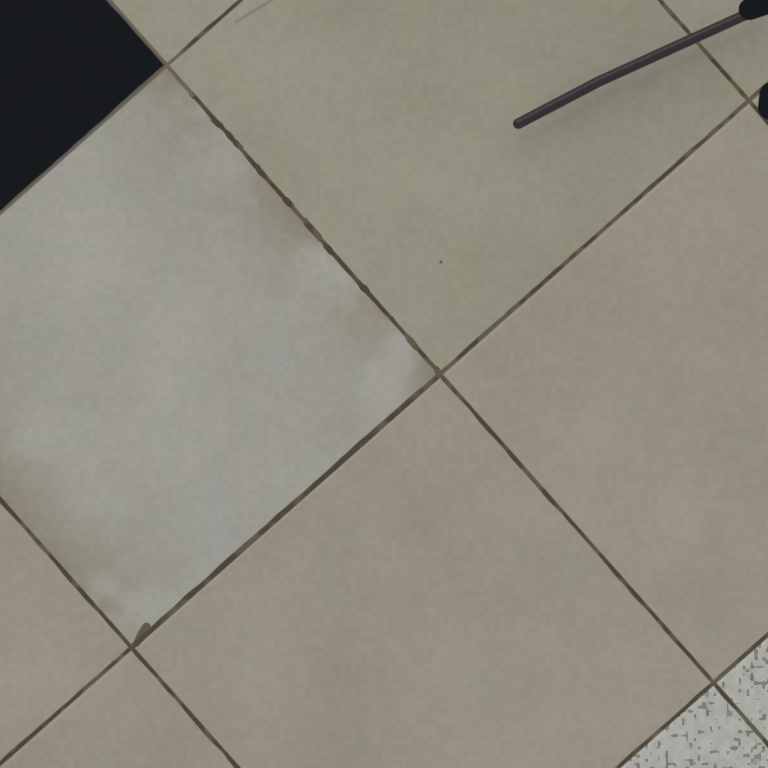
Reproduce this texture procedurally as a Shadertoy shader.

```glsl
// Worn beige floor tiles laid diagonally, with dark joints, a black corner tile and a cable end.

const vec2 CROSSING = vec2(0.573, 0.513);   // joint crossing near the centre
const vec2 STEP_U = vec2(0.356, -0.402);    // one tile down to the right
const vec2 STEP_V = vec2(0.402, 0.356);     // one tile up to the right
const vec3 BEIGE = vec3(0.590, 0.563, 0.515);
const vec3 OLIVE = vec3(0.560, 0.550, 0.490);
const vec3 COOL_GREY = vec3(0.607, 0.602, 0.572);
const vec3 TERRAZZO = vec3(0.660, 0.660, 0.640);
const vec3 BLACK_TILE = vec3(0.095, 0.105, 0.115);
const vec3 GROUT = vec3(0.270, 0.245, 0.195);
const vec3 STAIN = vec3(0.500, 0.470, 0.400);
const vec3 CABLE = vec3(0.200, 0.185, 0.200);

float hash(vec2 p) {
    vec3 q = fract(p.xyx * vec3(0.1031, 0.1030, 0.0973));
    q += dot(q, q.yzx + 33.33);
    return fract((q.x + q.y) * q.z);
}

float noise(vec2 p) {
    vec2 i = floor(p), f = fract(p);
    f = f * f * (3.0 - 2.0 * f);
    return mix(mix(hash(i), hash(i + vec2(1, 0)), f.x),
               mix(hash(i + vec2(0, 1)), hash(i + 1.0), f.x), f.y);
}

float fbm(vec2 p) {
    float sum = 0.0, gain = 0.5;
    for (int i = 0; i < 4; i++) {
        sum += gain * noise(p);
        p = p * 2.03 + 17.0;
        gain *= 0.5;
    }
    return sum;
}

float segmentDistance(vec2 p, vec2 a, vec2 b) {
    vec2 d = b - a;
    return length(p - a - d * clamp(dot(p - a, d) / dot(d, d), 0.0, 1.0));
}

// Coverage of a shape from its signed distance
float cover(float d, float soft) {
    return 1.0 - smoothstep(-soft, soft, d);
}

bool isCell(vec2 cell, vec2 target) {
    return all(lessThan(abs(cell - target), vec2(0.5)));
}

// Glazed surface of one tile; local runs from 0 to 1 across it
vec3 tileFace(vec2 cell, vec2 local, vec2 p) {
    float mottle = fbm(p * 9.0) - 0.47;
    float grain = noise(p * 150.0) - 0.5;
    if (isCell(cell, vec2(-2, -1))) return BLACK_TILE + 0.012 * mottle;
    if (cell.x > 0.5) {
        float speck = smoothstep(0.70, 0.85, noise(p * 190.0));
        return TERRAZZO + 0.05 * grain - 0.17 * speck;
    }
    vec3 face = BEIGE + 0.018 * (hash(cell + 7.0) - 0.5);
    if (cell.x < -0.5 && cell.y > -0.5) face = OLIVE + 0.015 * (1.0 - local.y);
    if (isCell(cell, vec2(-1))) {
        float patches = smoothstep(0.30, 0.65, fbm(p * 14.0 + 3.0));
        float rim = exp(-9.0 * (1.0 - local.y)) + exp(-9.0 * local.y);
        face = mix(COOL_GREY, STAIN, 0.75 * rim * patches);
    }
    vec3 warmth = vec3(0.012, 0.0, -0.010) * (noise(p * 28.0) - 0.5);
    return face + 0.05 * mottle + 0.022 * grain + warmth;
}

void mainImage(out vec4 fragColor, in vec2 fragCoord) {
    vec2 p = fragCoord / iResolution.xy;
    float soft = max(0.0014, 0.8 / iResolution.y);

    // Tile grid
    vec2 offset = p - CROSSING;
    vec2 grid = vec2(dot(offset, STEP_U), dot(offset, STEP_V)) / dot(STEP_U, STEP_U);
    vec2 cell = floor(grid);
    vec3 color = tileFace(cell, fract(grid), p);

    // Joints with uneven width, pale bevels beside them
    float wobble = noise(p * 45.0) - 0.5;
    vec2 signedGap = (grid - round(grid)) * length(STEP_U) + 0.0008 * wobble;
    vec2 gap = abs(signedGap);
    vec2 halfWidth = vec2(0.0027) + 0.0010 * wobble;
    if (abs(grid.x) < 0.5 && grid.y < 0.0 && grid.y > -1.0) halfWidth.x += 0.0009;
    if (abs(grid.y) < 0.5 && grid.x < 0.0 && grid.x > -1.0)
        halfWidth.y += 0.0016 * smoothstep(0.55, 0.8, noise(p * 80.0));
    float bevel = cover(abs(signedGap.x - 0.0055) - 0.0012, 0.002);
    color += 0.03 * bevel * step(-0.95, grid.x);
    float joint = cover(min(gap.x - halfWidth.x, gap.y - halfWidth.y), soft);
    float crust = smoothstep(0.4, 0.8, noise(p * 70.0 + 5.0));
    vec3 grout = mix(GROUT, GROUT * 1.35, crust);
    if (grid.x < -0.9 && grid.y < 0.05) grout = vec3(0.40, 0.37, 0.33);
    color = mix(color, grout, 0.92 * joint);

    // Chip, speck and faint scratch
    float chip = segmentDistance(p, vec2(0.178, 0.162), vec2(0.191, 0.184)) - 0.004;
    color = mix(color, GROUT * 1.15, 0.8 * cover(chip + 0.004 * wobble, soft));
    color = mix(color, GROUT, 0.6 * cover(length(p - vec2(0.574, 0.659)) - 0.002, soft));
    float scratch = segmentDistance(p, vec2(0.308, 0.972), vec2(0.354, 1.0)) - 0.0015;
    color = mix(color, STAIN * 0.9, 0.6 * cover(scratch, 0.002));

    // Cable end with shadow and highlight
    vec2 tip = vec2(0.675, 0.839), bend = vec2(0.780, 0.894), plug = vec2(0.980, 0.985);
    float cable = min(segmentDistance(p, tip, bend), segmentDistance(p, bend, plug));
    vec2 q = p + vec2(-0.012, 0.018);
    float shade = min(segmentDistance(q, tip, bend), segmentDistance(q, bend, plug));
    color *= 1.0 - 0.10 * exp(-shade * 35.0);
    vec2 lit = p - vec2(-0.001, 0.003);
    float gloss = min(segmentDistance(lit, tip, bend), segmentDistance(lit, bend, plug));
    vec3 rubber = CABLE + 0.13 * cover(gloss - 0.001, 0.003);
    color = mix(color, rubber, cover(cable - 0.0068, soft));
    float knob = segmentDistance(p, vec2(0.976, 0.988), vec2(1.0, 0.996)) - 0.014;
    knob = min(knob, segmentDistance(p, vec2(1.003, 0.860), vec2(1.005, 0.877)) - 0.016);
    color = mix(color, BLACK_TILE, cover(knob, soft));

    fragColor = vec4(color, 1.0);
}
```
